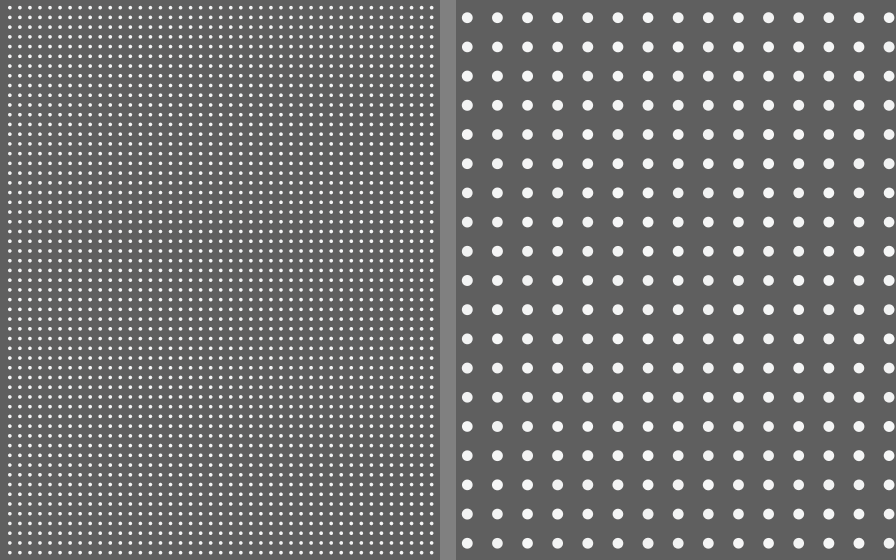
Left, the full canvas; right, a detail of the centre.
A Shadertoy shader for this pattern:

```glsl
#define GRID vec2(43.0, 57.0)
#define FIRST_DOT vec2(0.02235, 0.01310)
#define PITCH vec2(0.022824, 0.017379)
#define DOT_RADIUS 0.00320
#define RADIUS_JITTER 0.00006
#define TONE_JITTER 0.02
#define GROUND_COLOR vec3(0.373, 0.372, 0.374)
#define DOT_COLOR vec3(0.955, 0.958, 0.958)

float hash(vec2 p) {
    return fract(sin(dot(p, vec2(127.1, 311.7))) * 43758.5453);
}

void mainImage(out vec4 fragColor, in vec2 fragCoord) {
    vec2 uv = fragCoord / iResolution.xy;
    vec2 aspect = vec2(iResolution.x / iResolution.y, 1.0);
    float pixel = 1.0 / iResolution.y;

    // Nearest dot, limited to the grid so the margins stay bare
    vec2 cell = clamp(floor((uv - FIRST_DOT) / PITCH + 0.5), vec2(0.0), GRID - 1.0);
    vec2 offset = (uv - FIRST_DOT - cell * PITCH) * aspect;

    // Slight variation between dots
    float radius = DOT_RADIUS + RADIUS_JITTER * (2.0 * hash(cell) - 1.0);
    vec3 dotColor = DOT_COLOR + TONE_JITTER * (hash(cell + 71.0) - 0.5);

    // Disc with a one-pixel soft edge
    float distanceToEdge = length(offset) - radius;
    float coverage = clamp(0.5 - distanceToEdge / pixel, 0.0, 1.0);

    fragColor = vec4(mix(GROUND_COLOR, dotColor, coverage), 1.0);
}
```
